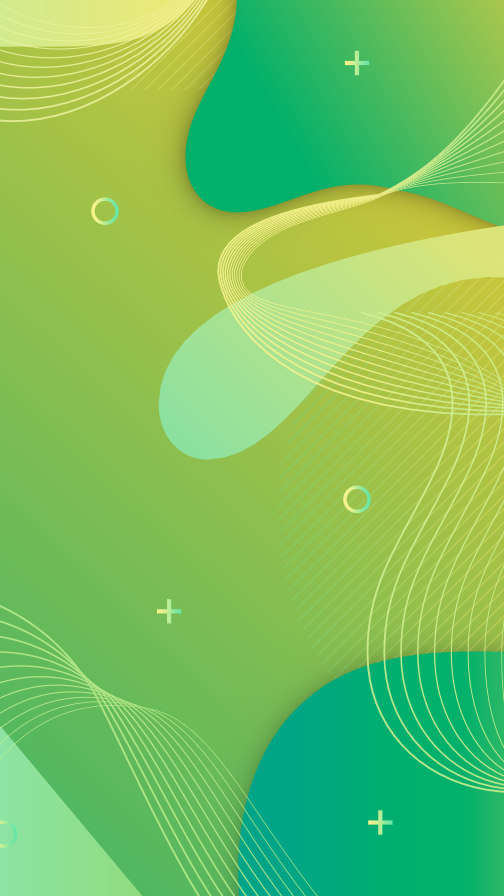
Reproduce this background procedurally as a WebGL 1 fragment shader.

```glsl
precision highp float;
uniform vec2 u_resolution;

float pixel;
float edge;
float side;

float cover(float d) { return clamp(0.5 - d / pixel, 0.0, 1.0); }

vec2 bezier(vec2 a, vec2 b, vec2 c, vec2 d, float t) {
  float s = 1.0 - t;
  return s * s * s * a + 3.0 * s * t * (s * b + t * c) + t * t * t * d;
}

float segment(vec2 p, vec2 a, vec2 b) {
  vec2 ab = b - a;
  return length(p - a - ab * clamp(dot(p - a, ab) / dot(ab, ab), 0.0, 1.0));
}

// Outlines are open to the right: the side flips at each crossing left of p
void beginShape() { edge = 100.0; side = 1.0; }

void outline(vec2 p, vec2 a, vec2 b, vec2 c, vec2 d) {
  vec2 u = a;
  for (int i = 1; i <= 18; i++) {
    vec2 v = bezier(a, b, c, d, float(i) / 18.0);
    edge = min(edge, segment(p, u, v));
    if ((u.y > p.y) != (v.y > p.y) && p.x > u.x + (v.x - u.x) * (p.y - u.y) / (v.y - u.y)) side = -side;
    u = v;
  }
}

// Family of curves blended from the xy cubic to the zw cubic
float ribbon(vec2 p, vec4 a, vec4 b, vec4 c, vec4 d, float lines) {
  vec4 low = min(min(a, b), min(c, d)), high = max(max(a, b), max(c, d));
  if (any(lessThan(p, min(low.xy, low.zw) - 0.03)) || any(greaterThan(p, max(high.xy, high.zw) + 0.03))) return 0.0;
  float ink = 0.0;
  for (int i = 0; i < 12; i++) {
    float k = float(i) / (lines - 1.0);
    if (k > 1.001) break;
    vec2 A = mix(a.xy, a.zw, k), B = mix(b.xy, b.zw, k), C = mix(c.xy, c.zw, k), D = mix(d.xy, d.zw, k);
    vec2 u = A;
    float near = 100.0;
    for (int j = 1; j <= 18; j++) {
      vec2 v = bezier(A, B, C, D, float(j) / 18.0);
      near = min(near, segment(p, u, v));
      u = v;
    }
    ink = max(ink, cover(near - mix(0.008, 0.003, k)));
  }
  return ink;
}

float hatch(vec2 p) {
  float d = abs(fract((p.x + p.y) / 0.115) - 0.5) * 0.115 * 0.707;
  return cover(d - 0.006);
}

float ring(vec2 p) { return cover(abs(length(p) - 0.103) - 0.015); }

float plus(vec2 p) {
  p = abs(p);
  return cover(max(max(p.x, p.y) - 0.104, min(p.x, p.y) - 0.018));
}

void main() {
  // Canvas is 7.68 units tall, with y running down
  pixel = 7.68 / u_resolution.y;
  vec2 p = vec2(gl_FragCoord.x, u_resolution.y - gl_FragCoord.y) * pixel;
  vec3 lemon = vec3(0.96, 0.95, 0.55), mint = vec3(0.55, 0.89, 0.64), emerald = vec3(0.0, 0.69, 0.42);

  // Diagonal backdrop
  float slope = p.x / 4.32 * 0.4 + (1.0 - p.y / 7.68) * 0.75;
  vec3 color = mix(vec3(0.25, 0.71, 0.40), vec3(0.83, 0.785, 0.22), clamp(slope, 0.0, 1.0));

  // Hatched disc and corner
  float disc = cover(length(p - vec2(4.78, 4.40)) - 2.4);
  color = mix(color, mix(vec3(0.5, 0.82, 0.46), vec3(0.85, 0.85, 0.4), smoothstep(2.4, 4.3, p.x)), 0.55 * disc * hatch(p));
  float corner = cover(p.y - 0.77) * smoothstep(0.9, 1.3, p.x) * cover(p.x - 2.1);
  color = mix(color, lemon, 0.3 * corner * hatch(p));

  // Upper blob with its shadow
  beginShape();
  outline(p, vec2(2.03, -0.1), vec2(2.06, 0.55), vec2(1.58, 0.85), vec2(1.59, 1.36));
  outline(p, vec2(1.59, 1.36), vec2(1.6, 1.65), vec2(1.78, 1.82), vec2(2.03, 1.82));
  outline(p, vec2(2.03, 1.82), vec2(2.45, 1.82), vec2(2.8, 1.45), vec2(3.4, 1.63));
  outline(p, vec2(3.4, 1.63), vec2(3.75, 1.68), vec2(4.0, 1.85), vec2(4.45, 2.0));
  color *= 1.0 - 0.24 * exp(-edge * 11.0);
  float fade = clamp((dot(p, vec2(0.86, -0.5)) - 1.52) / 2.2, 0.0, 1.0);
  color = mix(color, mix(emerald, vec3(0.67, 0.78, 0.3), fade), cover(edge * side));

  // Pale middle blob
  beginShape();
  outline(p, vec2(4.4, 1.92), vec2(3.0, 2.12), vec2(1.37, 2.55), vec2(1.36, 3.46));
  outline(p, vec2(1.36, 3.46), vec2(1.36, 3.75), vec2(1.55, 3.94), vec2(1.78, 3.94));
  outline(p, vec2(1.78, 3.94), vec2(2.65, 3.92), vec2(3.0, 2.25), vec2(4.4, 2.38));
  float warm = clamp((p.x - p.y + 2.2) / 4.2, 0.0, 1.0);
  color = mix(color, mix(mint, vec3(0.87, 0.9, 0.48), warm), 0.95 * cover(edge * side));

  // Lower blob with its shadow
  beginShape();
  outline(p, vec2(4.45, 5.59), vec2(3.8, 5.57), vec2(3.1, 5.57), vec2(2.62, 6.0));
  outline(p, vec2(2.62, 6.0), vec2(2.15, 6.4), vec2(1.98, 7.1), vec2(2.06, 7.8));
  color *= 1.0 - 0.16 * exp(-edge * 11.0);
  vec3 sea = mix(vec3(0.0, 0.645, 0.53), emerald, smoothstep(2.2, 3.7, p.x));
  sea = mix(sea, vec3(0.18, 0.72, 0.4), smoothstep(3.9, 4.4, p.x));
  color = mix(color, sea, cover(edge * side));

  // Pale corners
  float curl = p.y - 0.4 + 0.42 * pow(p.x / 1.68, 5.0);
  color = mix(color, mix(vec3(0.82, 0.92, 0.56), vec3(0.94, 0.91, 0.45), p.x / 1.7), cover(curl * 0.8));
  float wedge = dot(p - vec2(0.0, 6.22), vec2(0.767, -0.641));
  color = mix(color, mix(mint, vec3(0.56, 0.87, 0.52), p.x), cover(wedge));

  // Line ribbons
  float top = ribbon(p, vec4(-0.05, 1.03, -0.05, 0.0), vec4(0.75, 1.12, 0.4, 0.3), vec4(1.5, 0.5, 1.1, 0.35), vec4(1.8, -0.05, 1.55, -0.05), 11.0);
  color = mix(color, vec3(0.93, 0.95, 0.63), 0.85 * top);
  float twist = ribbon(p, vec4(4.4, 0.58, 4.4, 1.57), vec4(4.0, 1.15, 3.9, 1.55), vec4(3.7, 1.45, 3.5, 1.57), vec4(3.25, 1.67, 3.25, 1.69), 11.0);
  twist = max(twist, ribbon(p, vec4(3.25, 1.67, 3.25, 1.69), vec4(2.6, 1.75, 2.9, 1.85), vec4(1.87, 1.9, 2.2, 1.9), vec4(1.87, 2.33, 2.07, 2.32), 11.0));
  twist = max(twist, ribbon(p, vec4(1.87, 2.33, 2.07, 2.32), vec4(1.9, 2.7, 2.0, 2.8), vec4(2.4, 3.62, 3.2, 2.5), vec4(4.4, 3.55, 4.4, 3.32), 11.0));
  color = mix(color, mix(lemon, vec3(0.78, 0.92, 0.56), smoothstep(3.0, 4.1, p.x)), 0.9 * twist);
  float fall = ribbon(p, vec4(3.1, 2.68, 4.25, 2.68), vec4(4.0, 2.9, 5.15, 2.9), vec4(4.0, 3.5, 5.15, 3.5), vec4(3.7, 4.1, 4.85, 4.1), 9.0);
  fall = max(fall, ribbon(p, vec4(3.7, 4.1, 4.85, 4.1), vec4(3.4, 4.7, 4.55, 4.7), vec4(3.15, 5.0, 4.3, 5.0), vec4(3.15, 5.6, 4.3, 5.6), 9.0));
  fall = max(fall, ribbon(p, vec4(3.15, 5.6, 4.3, 5.6), vec4(3.15, 6.3, 4.3, 6.0), vec4(3.7, 6.78, 4.35, 6.4), vec4(4.4, 6.79, 4.5, 6.6), 9.0));
  color = mix(color, vec3(0.82, 0.94, 0.57), 0.88 * fall);
  float wave = ribbon(p, vec4(-0.03, 5.18, -0.03, 6.54), vec4(0.35, 5.35, 0.3, 6.15), vec4(0.6, 5.6, 0.7, 5.98), vec4(0.8, 5.92, 1.25, 6.07), 11.0);
  wave = max(wave, ribbon(p, vec4(0.8, 5.92, 1.25, 6.07), vec4(1.1, 6.5, 1.8, 6.15), vec4(1.4, 7.2, 2.1, 6.9), vec4(1.73, 7.72, 2.75, 7.72), 11.0));
  color = mix(color, vec3(0.74, 0.93, 0.55), 0.85 * wave);

  // Rings and plus signs, tinted across their width
  vec2 spots[6];
  spots[0] = vec2(0.9, 1.81); spots[1] = vec2(3.06, 4.28); spots[2] = vec2(0.03, 7.15);
  spots[3] = vec2(3.06, 0.54); spots[4] = vec2(1.45, 5.24); spots[5] = vec2(3.26, 7.05);
  for (int i = 0; i < 6; i++) {
    vec2 q = p - spots[i];
    float mark = i < 3 ? ring(q) : plus(q);
    color = mix(color, mix(lemon, vec3(0.4, 0.9, 0.65), smoothstep(-0.1, 0.12, q.x)), mark);
  }
  gl_FragColor = vec4(color, 1.0);
}
```
